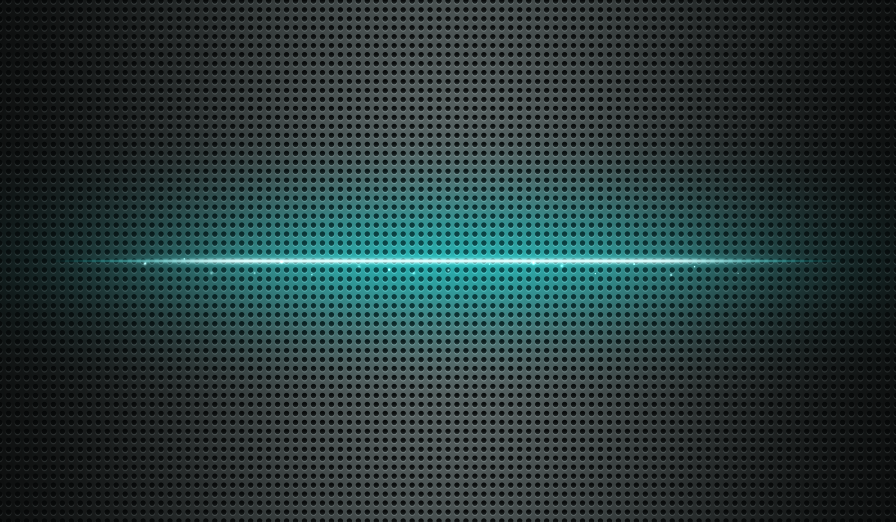
A Shadertoy shader for this background:

```glsl
// Perforated dark metal plate lit by a thin horizontal cyan flare with small sparks.

// Lengths are in canvas heights, measured from the centre
const float PITCH = 0.01718;        // spacing of the holes
const float HOLE_RADIUS = 0.30;     // in cells
const float RIM_SHIFT = 0.12;       // drop of the lit rim, in cells
const vec2 SHEEN_SIZE = vec2(0.56, 0.95);
const vec2 GLOW_SIZE = vec2(0.53, 0.132);
const float BEAM_REACH = 0.76;
const float BEAM_WIDTH = 0.0046;
const int SPARK_COUNT = 18;

const vec3 METAL_DARK = vec3(0.030, 0.035, 0.035);
const vec3 METAL_LIGHT = vec3(0.36, 0.40, 0.40);
const vec3 HOLE_COLOR = vec3(0.020, 0.026, 0.027);
const vec3 HOLE_FLOOR = vec3(0.10, 0.115, 0.115);
const vec3 RIM_COLOR = vec3(0.13, 0.14, 0.14);
const vec3 GLOW_COLOR = vec3(0.13, 0.68, 0.68);
const vec3 HOLE_GLOW = vec3(0.02, 0.29, 0.30);
const vec3 HALO_COLOR = vec3(0.12, 0.75, 0.75);
const vec3 CORE_COLOR = vec3(0.88, 1.0, 1.0);

float hash(float n) {
    return fract(sin(n * 127.1) * 43758.5453);
}

// Soft elliptical falloff
float falloff(vec2 p, vec2 size) {
    vec2 q = p / size;
    return exp(-dot(q, q));
}

// Antialiased disc, all lengths in cells
float disc(vec2 p, float radius, float blur) {
    return 1.0 - smoothstep(-blur, blur, length(p) - radius);
}

// Metal surface with a square grid of holes and a lit lower lip
vec3 plate(vec2 p, float pixel, float glow) {
    float sheen = falloff(p, SHEEN_SIZE);
    vec2 cell = fract(p / PITCH + 0.5) - 0.5;
    float blur = 0.6 * pixel / PITCH;

    float hole = disc(cell, HOLE_RADIUS, blur);
    float lip = disc(cell + vec2(0.0, RIM_SHIFT), HOLE_RADIUS + 0.02, blur);

    vec3 surface = mix(METAL_DARK, METAL_LIGHT, sheen);
    surface = mix(surface, GLOW_COLOR, glow);
    surface += RIM_COLOR * lip * (0.6 + 0.4 * sheen);

    // The hole is darkest under its upper edge
    float depth = smoothstep(-HOLE_RADIUS, 0.4 * HOLE_RADIUS, cell.y);
    vec3 inside = HOLE_COLOR + HOLE_FLOOR * (1.0 - depth) * sheen;
    inside = mix(inside, HOLE_GLOW, glow);
    return mix(surface, inside, hole * 0.95);
}

// Sparks strewn mostly just below the beam
float sparks(vec2 p, float pixel) {
    float light = 0.0;
    for (int i = 0; i < SPARK_COUNT; i++) {
        float id = float(i) + 1.0;
        float slot = (id - 0.5 + 0.8 * (hash(id) - 0.5)) / float(SPARK_COUNT);
        float x = mix(-0.60, 0.58, slot);
        float y = mix(0.008, -0.028, sqrt(hash(id + 31.7)));
        float size = max(mix(0.0012, 0.0030, hash(id + 67.3)), 0.6 * pixel);
        float strength = mix(0.3, 1.0, hash(id + 91.9));
        light += strength * falloff(p - vec2(x, y), vec2(size));
    }
    return light;
}

void mainImage(out vec4 fragColor, in vec2 fragCoord) {
    vec2 p = (fragCoord - 0.5 * iResolution.xy) / iResolution.y;
    float pixel = 1.0 / iResolution.y;

    // Plate and the wide glow upon it
    float glow = 0.88 * falloff(p, GLOW_SIZE);
    vec3 color = plate(p, pixel, glow);

    // Beam, thinning and fading towards its tips
    float reach = clamp(1.0 - abs(p.x) / BEAM_REACH, 0.0, 1.0);
    float taper = smoothstep(0.0, 0.50, reach);
    float width = max(BEAM_WIDTH * mix(0.4, 1.0, taper), 0.7 * pixel);
    float core = falloff(vec2(0.0, p.y), vec2(1.0, width)) * sqrt(taper);
    float halo = exp(-abs(p.y) / 0.011) * taper;

    color += HALO_COLOR * halo * 0.22;
    color = mix(color, mix(HALO_COLOR, CORE_COLOR, taper), core);
    color += CORE_COLOR * sparks(p, pixel) * 0.85;

    fragColor = vec4(clamp(color, 0.0, 1.0), 1.0);
}
```
